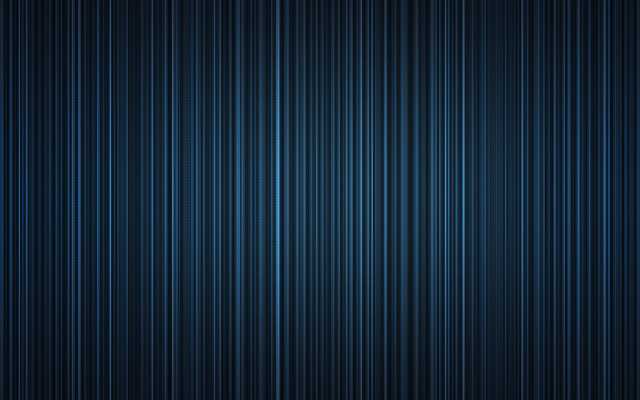
A WebGL 2 fragment shader for this background:

```glsl
#version 300 es
precision highp float;

uniform vec2 u_resolution;
out vec4 fragColor;

#define SHADOW vec3(0.018, 0.024, 0.034)
#define EDGE_BLUE vec3(0.085, 0.25, 0.43)
#define CENTRE_BLUE vec3(0.18, 0.39, 0.52)
#define HAZE vec3(0.034, 0.066, 0.090)
#define GLOW_CENTRE vec2(0.53, 0.53)
#define GLOW_SIZE vec2(0.37, 0.39)
#define LINE_START 0.176
#define LINE_SPACING 0.0645
#define LINE_WOBBLE 0.0045
#define ACCENT_COUNT 42.0
#define ACCENT_WIDTH 0.0016
#define WEAVE_ROWS 140.0

const float TAU = 6.28318;

float hash(float n) {
  uint h = uint(int(n) + 4096) * 747796405u + 289133645u;
  h = ((h >> ((h >> 28u) + 4u)) ^ h) * 277803737u;
  return float((h >> 22u) ^ h) / 4294967295.0;
}

// Neighbour difference: contrast between columns without broad clumps
float columnValue(float n) {
  return clamp(0.5 + 0.75 * (hash(n) - hash(n - 1.0)), 0.0, 1.0);
}

// Random columns, averaged over the width of one pixel
float columns(float x, float count, float seed) {
  float p = x * count;
  float w = min(count / u_resolution.x, 1.0);
  float left = floor(p - 0.5 * w);
  float rightShare = clamp((p + 0.5 * w - left - 1.0) / w, 0.0, 1.0);
  return mix(columnValue(left + seed), columnValue(left + 1.0 + seed), rightShare);
}

// Share of the pixel covered by a vertical line
float lineCover(float offset, float width) {
  float pixel = 1.0 / u_resolution.x;
  float cover = clamp((0.5 * (width + pixel) - abs(offset)) / pixel, 0.0, 1.0);
  return cover * min(1.0, width / pixel);
}

// Minor lines, one jittered inside each cell
float accents(float x) {
  float cell = floor(x * ACCENT_COUNT);
  float centre = (cell + 0.15 + 0.7 * hash(cell + 9000.0)) / ACCENT_COUNT;
  return lineCover(x - centre, ACCENT_WIDTH) * hash(cell + 9500.0);
}

// Major lines at a slightly wavering spacing
float majorLines(float x) {
  float i = round((x - LINE_START) / LINE_SPACING);
  float centre = LINE_START + i * LINE_SPACING + LINE_WOBBLE * cos(TAU * (i - 3.0) / 5.0);
  float strength = 0.6 + 0.4 * cos(TAU * i / 4.0);
  return lineCover(x - centre, 1.4 * ACCENT_WIDTH) * strength;
}

void main() {
  vec2 uv = gl_FragCoord.xy / u_resolution;

  // Central ellipse of light and vertical falloff
  vec2 q = (uv - GLOW_CENTRE) / GLOW_SIZE;
  float glow = exp(-dot(q, q));
  float rise = (uv.y - 0.5) / 0.46;
  float vertical = exp(-rise * rise);

  // Fine and medium columns under a gentle repeating swell
  float fine = columns(uv.x, 350.0, 100.0);
  float medium = columns(uv.x, 205.0, 2000.0);
  float swell = 0.5 + 0.5 * cos(TAU * (uv.x / 0.146 - 1.0));
  float light = 0.03 + 1.05 * fine * fine * (0.3 + 0.7 * medium);
  light += 0.28 * medium * medium;
  light *= 0.92 + 0.14 * swell;
  light += 0.45 * accents(uv.x) + 0.8 * majorLines(uv.x);

  // Blue sides, paler centre and greyer ends
  vec3 tint = mix(EDGE_BLUE, CENTRE_BLUE, glow) * (0.5 + 0.5 * vertical);
  float grey = dot(tint, vec3(0.3, 0.5, 0.2));
  tint = mix(tint, vec3(grey), 0.6 * (1.0 - vertical) * medium);
  vec3 color = SHADOW + tint * light + HAZE * glow;

  // Faint woven rows, faded where they cannot be resolved
  float rowsPerPixel = WEAVE_ROWS / u_resolution.y;
  float weave = sin(TAU * uv.y * WEAVE_ROWS + 0.5 * TAU * step(0.5, fine));
  color *= 1.0 + 0.05 * weave * (1.0 - smoothstep(0.4, 0.5, rowsPerPixel));

  fragColor = vec4(color, 1.0);
}
```
